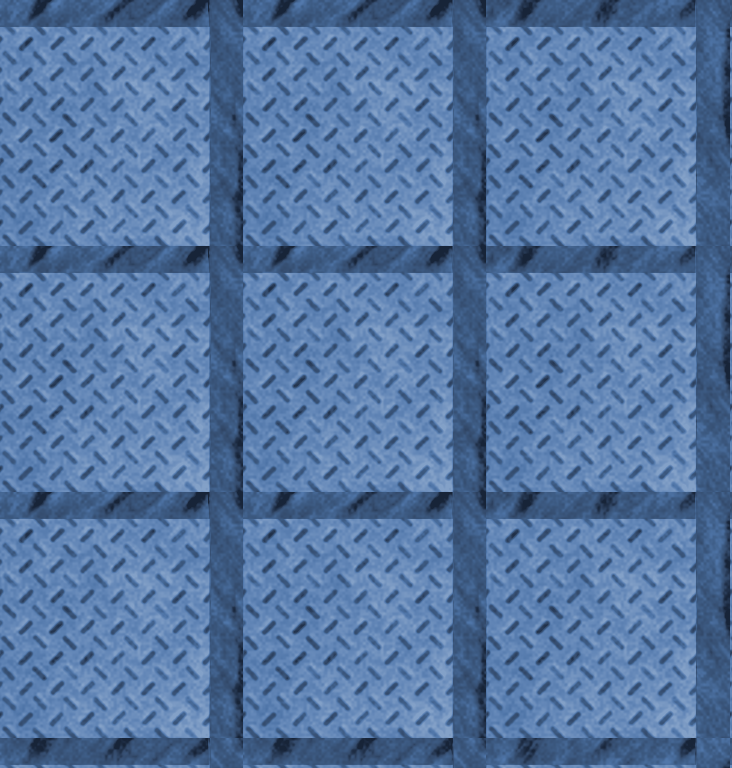
Write a WebGL 1 fragment shader that draws this texture.

```glsl
precision highp float;
// Three by three blue tread-plate panels set in a frame of dark, rough stone.
// Each panel holds two interleaved lattices of raised capsules, lit from above;
// all shading is one tone value, coloured by a ramp from shadow to highlight.

uniform vec2 u_resolution;

// Layout, in units of the canvas height.
const vec2 PERIOD = vec2(0.3167, 0.3203);
const vec2 PANEL = vec2(0.2728, 0.2852);
const vec2 ORIGIN = vec2(0.0, 0.0391);

// Treads, in units of the lattice pitch.
const float PITCH = 0.0398;
const vec2 FIRST_TREAD = vec2(0.83, 0.66);
const float TREAD_HALF_LENGTH = 0.20;
const float TREAD_RADIUS = 0.115;
const float RELIEF = 0.045;

// Tones, in steps of the colour ramp.
const float PLATE_TONE = 4.05;
const float STONE_TONE = 1.85;
const float SHADOW_DEPTH = 2.9;
const float HIGHLIGHT = 0.65;
const float GRAIN_SCALE = 260.0;

const vec3 BLACK_BLUE = vec3(0.09, 0.14, 0.22);
const vec3 DEEP_BLUE = vec3(0.20, 0.29, 0.42);
const vec3 SLATE_BLUE = vec3(0.24, 0.36, 0.52);
const vec3 MID_BLUE = vec3(0.31, 0.46, 0.66);
const vec3 STEEL_BLUE = vec3(0.39, 0.53, 0.72);
const vec3 PALE_BLUE = vec3(0.49, 0.61, 0.77);

float hash(vec2 p) {
  vec3 q = fract(p.xyx * 0.1031);
  q += dot(q, q.yzx + 33.33);
  return fract((q.x + q.y) * q.z);
}

float noise(vec2 p) {
  vec2 i = floor(p), f = fract(p);
  f = f * f * (3.0 - 2.0 * f);
  return mix(mix(hash(i), hash(i + vec2(1.0, 0.0)), f.x),
             mix(hash(i + vec2(0.0, 1.0)), hash(i + 1.0), f.x), f.y);
}

float fbm(vec2 p) {
  float sum = 0.0, amp = 0.55;
  for (int i = 0; i < 3; i++) {
    sum += amp * noise(p);
    p = p * 2.1 + 17.3;
    amp *= 0.5;
  }
  return sum;
}

vec3 ramp(float t) {
  vec3 c = mix(BLACK_BLUE, DEEP_BLUE, clamp(t, 0.0, 1.0));
  c = mix(c, SLATE_BLUE, clamp(t - 1.0, 0.0, 1.0));
  c = mix(c, MID_BLUE, clamp(t - 2.0, 0.0, 1.0));
  c = mix(c, STEEL_BLUE, clamp(t - 3.0, 0.0, 1.0));
  return mix(c, PALE_BLUE, clamp(t - 4.0, 0.0, 1.25));
}

// Soft capsule through the centre, lying along dir.
float capsule(vec2 p, vec2 dir) {
  p -= dir * clamp(dot(p, dir), -TREAD_HALF_LENGTH, TREAD_HALF_LENGTH);
  return 1.0 - smoothstep(0.25 * TREAD_RADIUS, 1.25 * TREAD_RADIUS, length(p));
}

float plateTone(vec2 p, float grain) {
  float tone = PLATE_TONE + 1.5 * (fbm(p * 34.0 + 5.0) - 0.48);
  tone += 1.2 * (p.x / PANEL.x - 0.5) * (1.0 - p.y / PANEL.y) + 1.1 * grain;
  for (int i = 0; i < 2; i++) {
    float lean = 1.0 - 2.0 * float(i);
    vec2 u = p / PITCH - FIRST_TREAD + 0.5 + 0.5 * float(i);
    vec2 id = floor(u) + 40.0 * float(i + 1);
    vec2 f = fract(u) - 0.5 + 0.05 * (hash(id) - 0.5);
    vec2 dir = vec2(1.0, lean) * 0.7071;
    vec2 down = vec2(lean, -1.0) * 0.7071;
    float wear = mix(0.75, 1.1, hash(id + 9.0)) * (0.9 + 0.1 * lean);
    tone += HIGHLIGHT * capsule(f + down * RELIEF * 2.2, dir);
    tone -= SHADOW_DEPTH * wear * capsule(f - down * RELIEF, dir);
  }
  return tone;
}

// Stone has slanting streaks, with dark pits along one edge of each bar.
float stoneTone(vec2 p, float upright, vec2 seed, float grain) {
  vec2 across = vec2(p.x * 30.0, (p.y + p.x * 1.1) * 48.0);
  vec2 along = vec2((p.x - p.y * 0.7) * 55.0, p.y * 25.0);
  float streak = fbm(mix(along, across, upright) + seed);
  float slant = fract((p.x - 0.6 * (p.y - PANEL.y)) * 3.0 / PERIOD.x - 0.35 + 0.5);
  float barPit = 1.0 - smoothstep(0.03, 0.17, abs(slant - 0.5) + 0.16 * (streak - 0.5));
  barPit *= smoothstep(-0.1, 0.7, (p.y - PANEL.y) / (PERIOD.y - PANEL.y));
  float postPit = smoothstep(0.5, 0.75, noise(vec2(p.x * 60.0, p.y * 22.0) + seed + 3.0));
  postPit *= smoothstep(0.55, 0.95, (p.x - PANEL.x) / (PERIOD.x - PANEL.x));
  return STONE_TONE + 2.6 * (streak - 0.46) + 1.0 * grain
       - 1.7 * mix(barPit, postPit, upright);
}

void main() {
  // Position inside the repeat; the outer right and bottom bars differ.
  vec2 p = gl_FragCoord.xy / u_resolution.y - ORIGIN;
  vec2 cell = floor(p / PERIOD);
  vec2 local = p - cell * PERIOD;
  vec2 seed = 31.0 * vec2(step(1.5, cell.x), step(cell.y, -0.5)) + 60.0;
  float grain = noise(local * GRAIN_SCALE) - 0.5;
  float soft = max(0.0018, 1.0 / u_resolution.y);

  // Panel edges, with the far side of the repeat joining the next panel.
  vec2 edge = min(local, PANEL - local);
  float panel = smoothstep(-0.5 * soft, 0.5 * soft, min(edge.x, edge.y));
  float upright = smoothstep(-soft, soft, local.x - PANEL.x);

  float stone = stoneTone(local, upright, seed, grain);
  gl_FragColor = vec4(ramp(mix(stone, plateTone(local, grain), panel)), 1.0);
}
```
